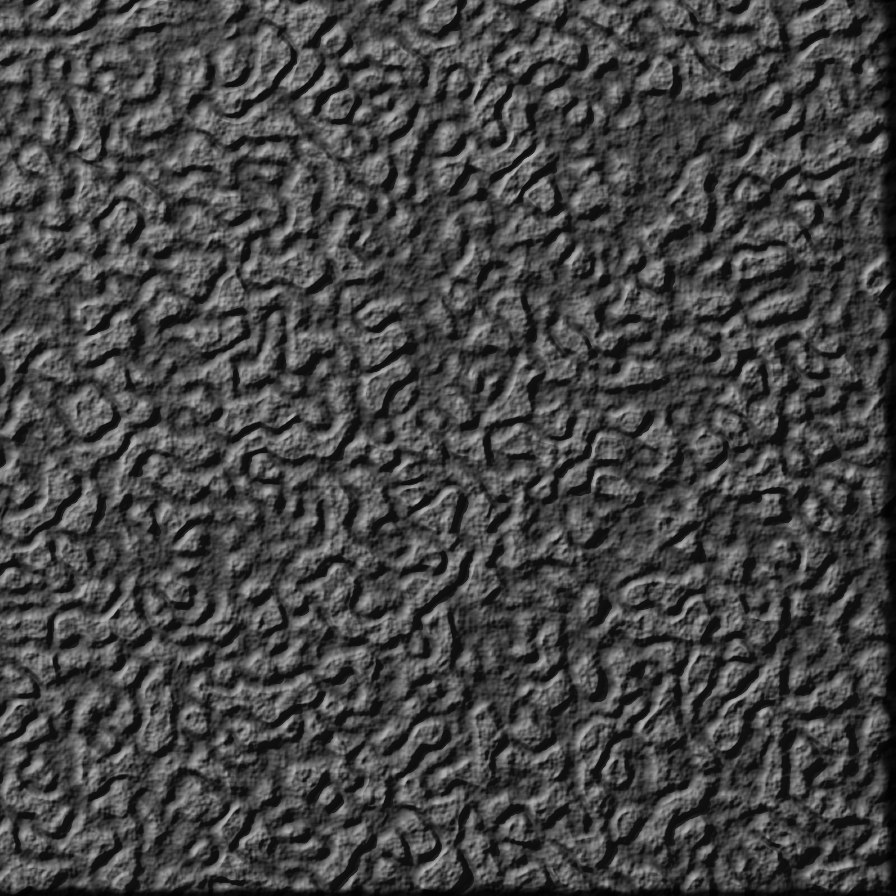
A three.js fragment shader for this texture:

```glsl
#define CELLS 25.0
#define CREASE_DEPTH 0.0062
#define PIT_DEPTH 0.0030
#define GRAIN_DEPTH 0.0021
#define LIGHT_HEADING vec2(-0.75, 0.66)
#define LIGHT_LOW 0.36
#define LIGHT_HIGH 0.56
#define AMBIENT 0.05
#define ALBEDO 0.68
#define SHADOW_STEP 0.0020
#define NORMAL_STEP 0.0010
#define RIM_WIDTH 0.020

varying vec2 vUv;

vec2 hashGradient(vec2 cell) {
  vec2 seed = vec2(dot(cell, vec2(127.1, 311.7)), dot(cell, vec2(269.5, 183.3)));
  return 2.0 * fract(sin(seed) * 43758.5453) - 1.0;
}

float gradientNoise(vec2 p) {
  vec2 i = floor(p);
  vec2 f = p - i;
  vec2 u = f * f * f * (f * (f * 6.0 - 15.0) + 10.0);
  float a = dot(hashGradient(i), f);
  float b = dot(hashGradient(i + vec2(1.0, 0.0)), f - vec2(1.0, 0.0));
  float c = dot(hashGradient(i + vec2(0.0, 1.0)), f - vec2(0.0, 1.0));
  float d = dot(hashGradient(i + vec2(1.0, 1.0)), f - vec2(1.0, 1.0));
  return mix(mix(a, b, u.x), mix(c, d, u.x), u.y);
}

// Plateaus split by winding creases: 0 in a crease, 1 on top
float creases(vec2 p) {
  return smoothstep(0.0, 0.24, abs(gradientNoise(p * CELLS)));
}

// Rock relief in canvas units
float rockHeight(vec2 p) {
  vec2 bent = p + 0.005 * vec2(gradientNoise(p * 48.0), gradientNoise(p * 48.0 + 71.0));
  float relief = CREASE_DEPTH * creases(bent);
  relief += PIT_DEPTH * smoothstep(-0.35, 0.2, gradientNoise(bent * CELLS * 2.1 + 19.0));
  float frequency = 95.0;
  float depth = GRAIN_DEPTH;
  for (int octave = 0; octave < 2; octave++) {
    relief += depth * gradientNoise(p * frequency + 37.0);
    frequency *= 2.1;
    depth *= 0.55;
  }
  return relief;
}

// Short march towards the light, 1 where nothing blocks it
float castShadow(vec2 p, float base, vec2 heading, float rise) {
  float blocked = 0.0;
  for (int i = 1; i <= 6; i++) {
    float reach = float(i) * SHADOW_STEP;
    blocked = max(blocked, rockHeight(p + heading * reach) - base - reach * rise);
  }
  return 1.0 - smoothstep(0.0, 0.0016, blocked);
}

void main() {
  // Surface normal
  float base = rockHeight(vUv);
  float slopeX = (rockHeight(vUv + vec2(NORMAL_STEP, 0.0)) - base) / NORMAL_STEP;
  float slopeY = (rockHeight(vUv + vec2(0.0, NORMAL_STEP)) - base) / NORMAL_STEP;
  vec3 normal = normalize(vec3(-slopeX, -slopeY, 1.0));

  // Low light from the upper left, more grazing towards the lower right
  float nearness = clamp(0.5 + 0.5 * (vUv.y - vUv.x), 0.0, 1.0);
  float elevation = mix(LIGHT_LOW, LIGHT_HIGH, nearness);
  vec2 heading = normalize(LIGHT_HEADING);
  float spread = sqrt(1.0 - elevation * elevation);
  vec3 light = vec3(heading * spread, elevation);
  float diffuse = max(dot(normal, light), 0.0);
  float shadow = mix(0.22, 1.0, castShadow(vUv, base, heading, elevation / spread));

  // Darker hollows and mottled stone
  float hollow = mix(0.5, 1.0, smoothstep(0.0, CREASE_DEPTH + PIT_DEPTH, base));
  float mottle = 1.0 + 0.3 * gradientNoise(vUv * 70.0 + 11.0);
  float shade = AMBIENT * mix(0.7, 1.3, hollow) + ALBEDO * diffuse * shadow * hollow * mottle;

  // Ragged dark rim on the right and bottom
  float rim = min(1.0 - vUv.x, vUv.y * 1.7) + 0.014 * gradientNoise(vUv * 32.0 + 5.0);
  shade *= mix(0.12, 1.0, smoothstep(0.2 * RIM_WIDTH, RIM_WIDTH, rim));

  gl_FragColor = vec4(vec3(min(shade, 0.68)), 1.0);
}
```
